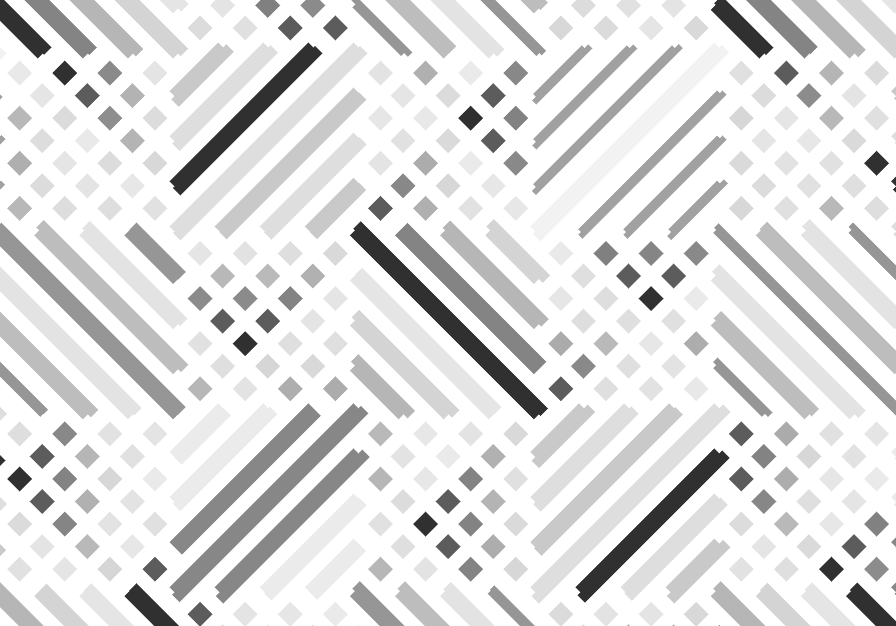
A Shadertoy shader for this pattern:

```glsl
// Diagonal weave of grey striped blocks alternating with fields of small diamonds.

const float VIEW_HEIGHT = 1.735;  // canvas height in block pitches
const float STEP = 0.0625;        // half the lattice pitch
const float DIAGONAL = 0.70711;
const float HALF_WIDTH = 0.0245;  // of stripes and diamonds
const vec2 ORIGIN = vec2(0.742, 0.345);

float hash(vec2 p) {
    return fract(sin(dot(p, vec2(127.1, 311.7))) * 43758.5453);
}

float boxDistance(vec2 p, vec2 halfSize) {
    vec2 d = abs(p) - halfSize;
    return max(d.x, d.y);
}

// White paper with grey ink laid inside the distance
float ink(float dist, float tone, float pixel) {
    return mix(1.0, tone, smoothstep(0.5 * pixel, -0.5 * pixel, dist));
}

// x: distance along the stripes, y: distance across them
vec2 toDiagonal(vec2 p, float rising) {
    vec2 along = vec2(1.0, rising) * DIAGONAL;
    vec2 across = vec2(1.0, -rising) * DIAGONAL;
    return vec2(dot(p, along), dot(p, across));
}

// Returns the grey tone and the relative width of falling stripe k
vec2 fallingStyle(vec2 id, float k, bool bold) {
    if (bold) {
        float level = mod(k - 2.0 * id.y, 5.0);
        return vec2(1.0 - 0.81 * exp(-0.52 * level), 1.0);
    }
    float level = mod(k, 3.0);
    float thin = step(level, 0.5) * step(hash(id + k), 0.6);
    return vec2(0.59 + 0.15 * level, 1.0 - 0.4 * thin);
}

// Returns the grey tone and the relative width of rising stripe k
vec2 risingStyle(vec2 id, float k, bool bold) {
    float column = mod(id.x, 2.0);
    if (bold) {
        float accent = 2.0 * column - 1.0;
        float pale = mix(0.79, 0.87, mod(k + 3.0, 2.0));
        return vec2(k == accent ? 0.19 : pale, 1.0);
    }
    if (column < 0.5) return vec2(abs(k) < 1.5 ? 0.53 : 0.92, 1.0);
    return k == 0.0 ? vec2(0.95, 1.0) : vec2(0.63, 0.55);
}

// Seven parallel stripes cut to a square block
float stripeBlock(vec2 p, float rising, float pixel) {
    vec2 id = floor(p + 0.5);
    vec2 local = toDiagonal(p - id, rising);
    float spacing = STEP / DIAGONAL;
    float k = round(local.y / spacing);
    if (abs(k) > 3.0) return 1.0;

    bool odd = mod(id.x + id.y, 2.0) > 0.5;
    vec2 style = rising > 0.0 ? risingStyle(id, k, odd) : fallingStyle(id, k, !odd);
    vec2 q = vec2(local.x, local.y - k * spacing);
    vec2 size = vec2((4.08 - abs(k)) * spacing, HALF_WIDTH * style.y);

    // One edge runs slightly longer, leaving a notched tip
    float notch = 0.016 * hash(id * 3.1 + k + rising);
    float dist = boxDistance(q, size);
    float edge = boxDistance(q - vec2(0.0, 0.4 * size.y), vec2(size.x + notch, 0.6 * size.y));
    return ink(min(dist, edge), style.x, pixel);
}

// Diamonds fading away from a dark one that drifts from field to field
float diamondField(vec2 p, bool fadesUp, float pixel) {
    vec2 id = floor(p + 0.5);
    vec2 local = (p - id) / STEP;
    vec2 node = round(0.5 * vec2(local.x + local.y, local.x - local.y));
    vec2 center = vec2(node.x + node.y, node.x - node.y);
    if (max(abs(center.x), abs(center.y)) > 3.5) return 1.0;

    float drift = fadesUp ? 3.0 * id.y : 2.0 * id.x;
    float climb = fadesUp ? 2.0 * id.x : 2.0 * id.y;
    vec2 darkNode = vec2(climb - 1.0, drift);
    vec2 offset = node - darkNode;
    if (fadesUp) offset.y = -offset.y;
    vec2 levels = mod(offset, 5.0);
    float tone = min(0.19 + 0.17 * (levels.x + levels.y), 0.89);
    tone += 0.06 * (hash(node + id * 7.3) - 0.5) * step(0.5, tone);

    vec2 q = toDiagonal((local - center) * STEP, 1.0);
    return ink(boxDistance(q, vec2(HALF_WIDTH)), tone, pixel);
}

void mainImage(out vec4 fragColor, in vec2 fragCoord) {
    float pixel = VIEW_HEIGHT / iResolution.y;
    vec2 p = fragCoord * pixel - ORIGIN;

    // Four interleaved layers share one square grid
    float grey = stripeBlock(p, 1.0, pixel);
    grey = min(grey, stripeBlock(p - vec2(0.5, 0.5), -1.0, pixel));
    grey = min(grey, diamondField(p - vec2(0.5, 0.0), false, pixel));
    grey = min(grey, diamondField(p - vec2(0.0, 0.5), true, pixel));

    fragColor = vec4(vec3(grey), 1.0);
}
```
